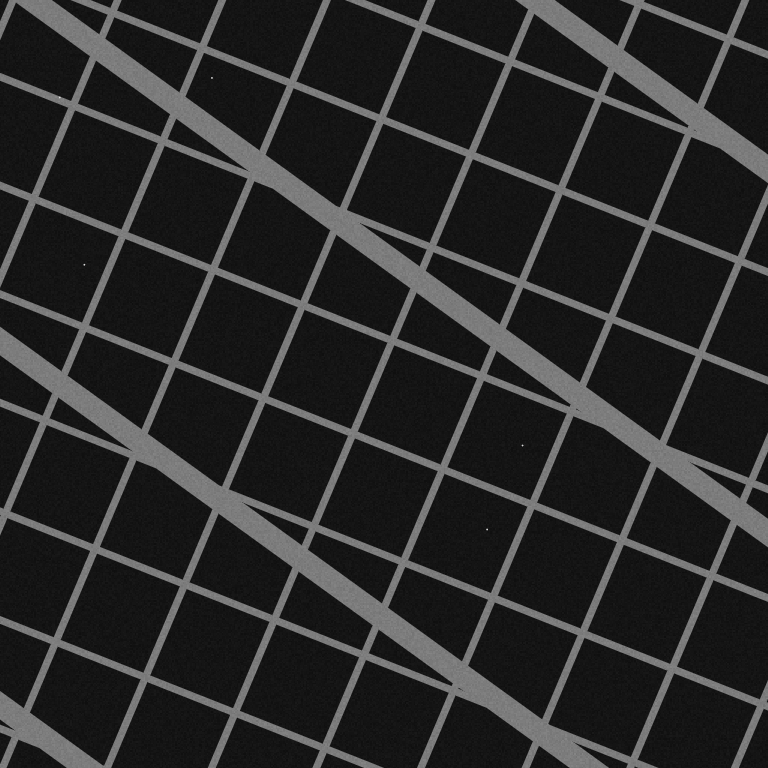
This pattern is drawn by a Shadertoy shader. Its source:

```glsl
// Tilted grey grid on near-black, crossed by broad diagonal bands, with fine grain.

// Stripe families: normal angle (degrees), period, offset, width, in canvas heights
const vec4 SHALLOW_LINES = vec4( 68.41, 0.1315, 0.0478, 0.0096);
const vec4 STEEP_LINES   = vec4(-22.90, 0.12547, 0.0030, 0.0096);
const vec4 BROAD_BANDS   = vec4( 54.08, 0.3841, 0.0662, 0.0302);

const vec3 GROUND_COLOR = vec3(0.078);
const vec3 LINE_COLOR   = vec3(0.487);
const vec3 SPECK_COLOR  = vec3(0.85);

const float GRAIN_CELLS  = 512.0;  // grain cells per canvas height
const float GROUND_GRAIN = 0.022;
const float LINE_GRAIN   = 0.036;
const int   SPECK_COUNT  = 5;
const float SPECK_RADIUS = 0.0011;

float hash(vec2 p) {
    vec3 q = fract(p.xyx * 0.1031);
    q += dot(q, q.yzx + 33.33);
    return fract((q.x + q.y) * q.z);
}

// Antialiased coverage of evenly spaced parallel stripes
float stripes(vec2 p, vec4 family, float pixel) {
    float angle = radians(family.x);
    float along = dot(p, vec2(cos(angle), sin(angle))) - family.z;
    float dist = abs(fract(along / family.y + 0.5) - 0.5) * family.y;
    return clamp((0.5 * family.w - dist) / pixel + 0.5, 0.0, 1.0);
}

// A few tiny dots scattered over the canvas
float specks(vec2 p, float aspect, float pixel) {
    float cover = 0.0;
    for (int i = 0; i < SPECK_COUNT; i++) {
        float seed = float(i) * 7.3;
        vec2 center = vec2(hash(vec2(seed, 1.7)) * aspect, hash(vec2(seed, 9.2)));
        float dist = length(p - center);
        cover = max(cover, clamp((SPECK_RADIUS - dist) / pixel + 0.5, 0.0, 1.0));
    }
    return cover;
}

void mainImage(out vec4 fragColor, in vec2 fragCoord) {
    float pixel = 1.0 / iResolution.y;
    vec2 p = fragCoord * pixel;

    // Grid and bands share one flat colour
    float cover = max(stripes(p, SHALLOW_LINES, pixel), stripes(p, STEEP_LINES, pixel));
    cover = max(cover, stripes(p, BROAD_BANDS, pixel));
    vec3 color = mix(GROUND_COLOR, LINE_COLOR, cover);

    // Grain, stronger on the light parts
    vec2 cell = floor(p * GRAIN_CELLS);
    float grain = hash(cell) + hash(cell + 137.5) - 1.0;
    color += grain * mix(GROUND_GRAIN, LINE_GRAIN, cover);

    color = mix(color, SPECK_COLOR, specks(p, iResolution.x * pixel, pixel));
    fragColor = vec4(color, 1.0);
}
```
